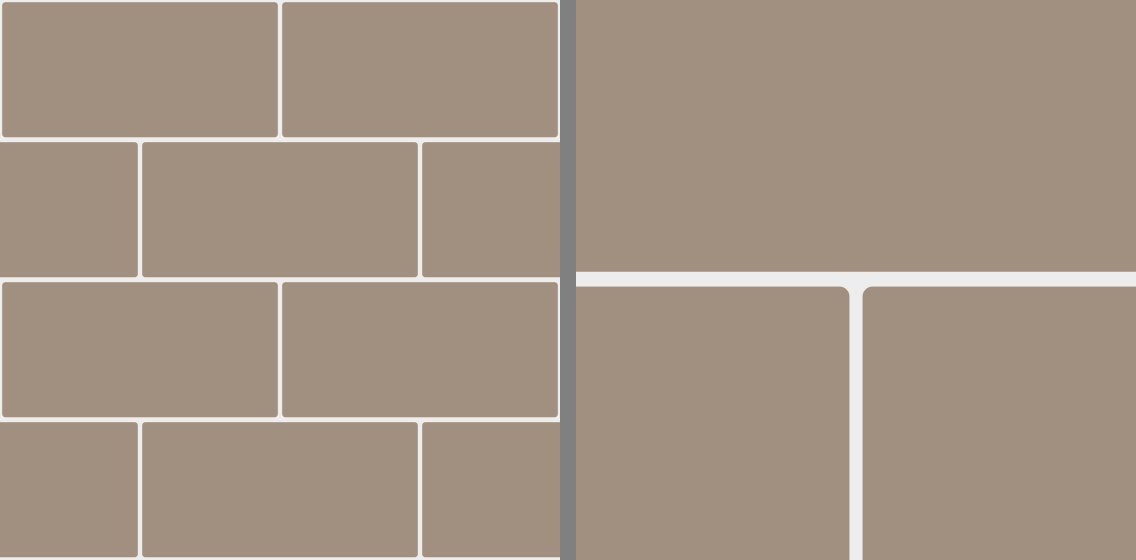
Left, the full canvas; right, a detail of the centre.
Reproduce this pattern procedurally as a WebGL 2 fragment shader.

```glsl
#version 300 es
precision highp float;

#define COLUMNS 2.0
#define ROWS 4.0
#define ROW_SHIFT 0.5
#define JOINT_WIDTH vec2(0.0078, 0.0088)
#define BRICK_OFFSET vec2(0.0, 0.0005)
#define CORNER_RADIUS 0.006
#define BRICK_COLOR vec3(0.631, 0.565, 0.498)
#define GROUT_COLOR vec3(0.931, 0.929, 0.929)

uniform vec2 u_resolution;
out vec4 fragColor;

// Signed distance to a rounded rectangle centred at zero
float roundedBox(vec2 p, vec2 halfSize, float radius) {
    vec2 q = abs(p) - halfSize + radius;
    return length(max(q, 0.0)) + min(max(q.x, q.y), 0.0) - radius;
}

// Position relative to the centre of the brick cell, in canvas units
vec2 runningBond(vec2 uv) {
    vec2 grid = uv * vec2(COLUMNS, ROWS);
    float isEvenRow = 1.0 - mod(floor(grid.y), 2.0);
    grid.x += ROW_SHIFT * isEvenRow;
    return (fract(grid) - 0.5) / vec2(COLUMNS, ROWS);
}

void main() {
    vec2 uv = gl_FragCoord.xy / u_resolution;
    float pixel = 1.0 / min(u_resolution.x, u_resolution.y);

    // Brick outline inside its cell
    vec2 halfBrick = 0.5 * (1.0 / vec2(COLUMNS, ROWS) - JOINT_WIDTH);
    float dist = roundedBox(runningBond(uv) - BRICK_OFFSET, halfBrick, CORNER_RADIUS);

    // Antialiased brick over grout
    float coverage = clamp(0.5 - dist / pixel, 0.0, 1.0);
    fragColor = vec4(mix(GROUT_COLOR, BRICK_COLOR, coverage), 1.0);
}
```
